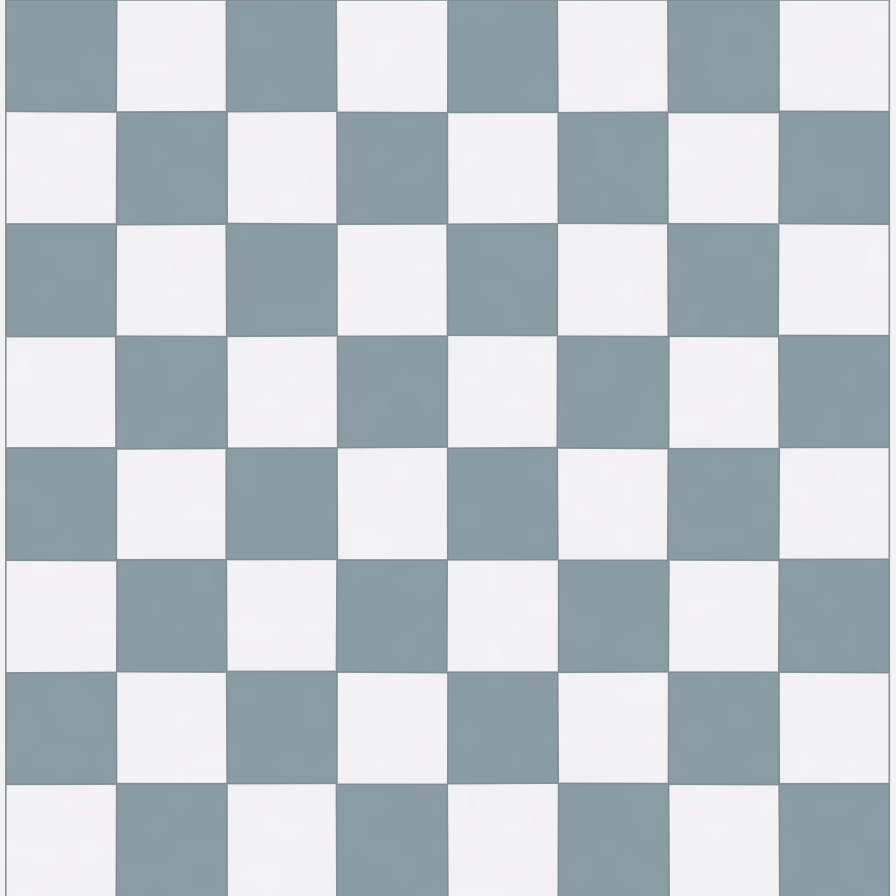
Give the GLSL for this pattern, as a Shadertoy shader.

```glsl
const float CELLS = 8.0;
const vec2 BOARD_MIN = vec2(0.0065, 0.0);
const vec2 BOARD_MAX = vec2(0.9925, 1.0);
const float LINE_WIDTH = 0.0018;
const float WOBBLE = 0.012;

const vec3 LIGHT = vec3(0.950, 0.945, 0.957);
const vec3 SLATE = vec3(0.540, 0.610, 0.640);
const vec3 SEAM = vec3(0.490, 0.535, 0.555);

float hash(vec2 p) {
    vec3 q = fract(vec3(p.xyx) * 0.1031);
    q += dot(q, q.yzx + 33.33);
    return fract((q.x + q.y) * q.z);
}

float valueNoise(vec2 p) {
    vec2 i = floor(p);
    vec2 f = fract(p);
    f = f * f * (3.0 - 2.0 * f);
    float low = mix(hash(i), hash(i + vec2(1.0, 0.0)), f.x);
    float high = mix(hash(i + vec2(0.0, 1.0)), hash(i + 1.0), f.x);
    return mix(low, high, f.y);
}

// Small shift and tilt of one seam segment; outer seams stay straight
float seamOffset(float line, float along, float seed) {
    vec2 id = vec2(line + seed, floor(along) + 2.0 * seed);
    float shift = hash(id) - 0.5;
    float tilt = (hash(id + 7.0) - 0.5) * (fract(along) - 0.5);
    float interior = step(0.5, line) * step(line, CELLS - 0.5);
    return WOBBLE * interior * (shift + tilt);
}

// Alternating sign that flips smoothly across a seam
float parity(float line, float dist, float pixel) {
    return (1.0 - 2.0 * mod(line, 2.0)) * clamp(2.0 * dist / pixel, -1.0, 1.0);
}

float seamMask(float dist, float pixel) {
    float halfWidth = 0.5 * LINE_WIDTH;
    float coverage = clamp((halfWidth - abs(dist)) / pixel + 0.5, 0.0, 1.0);
    return coverage * min(1.0, LINE_WIDTH / pixel);
}

void mainImage(out vec4 fragColor, in vec2 fragCoord) {
    vec2 uv = fragCoord / iResolution.xy;
    vec2 pixel = 1.0 / iResolution.xy;
    vec2 cellSize = (BOARD_MAX - BOARD_MIN) / CELLS;
    vec2 grid = (uv - BOARD_MIN) / cellSize;

    // Signed distance to the nearest seam on each axis
    vec2 line = floor(grid + 0.5);
    vec2 offset = vec2(seamOffset(line.x, grid.y, 3.0),
                       seamOffset(line.y, grid.x, 19.0));
    vec2 dist = (grid - line - offset) * cellSize;

    // Alternating squares with a faint uneven tone
    float checker = parity(line.x, dist.x, pixel.x) * parity(line.y, dist.y, pixel.y);
    vec3 color = mix(SLATE, LIGHT, 0.5 + 0.5 * checker);
    color += 0.006 * (valueNoise(uv * 40.0) - 0.5);

    // Pale margins beside the board
    vec2 edge = min(uv - BOARD_MIN, BOARD_MAX - uv);
    color = mix(LIGHT, color, clamp(edge.x / pixel.x + 0.5, 0.0, 1.0));

    // Thin seams, left open along the bottom
    float vertical = seamMask(dist.x, pixel.x);
    float horizontal = seamMask(dist.y, pixel.y) * step(0.5, line.y);
    horizontal *= step(0.0, edge.x);
    color = mix(color, SEAM, 0.9 * max(vertical, horizontal));

    fragColor = vec4(color, 1.0);
}
```
